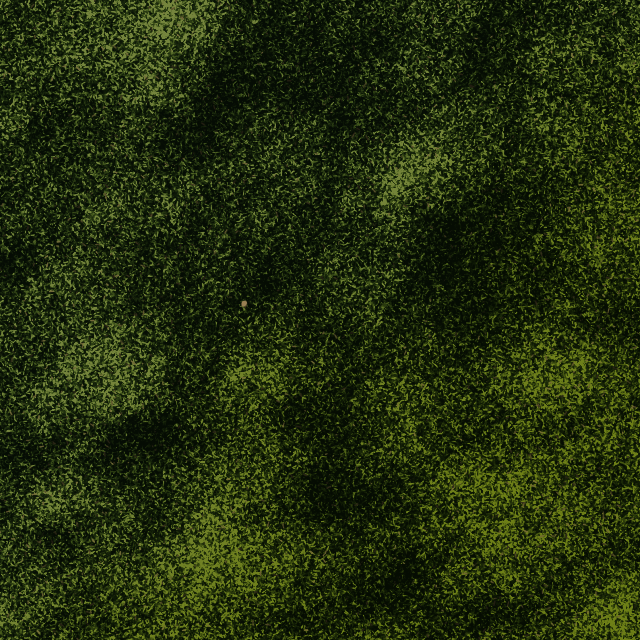
This texture is drawn by a WebGL 1 fragment shader. Its source:

```glsl
precision highp float;
// Draws a dark lawn seen from above: fine short blades, mottled shade and a warm lower right.
uniform vec2 u_resolution;

// Blades, in units of the canvas
const float CELLS = 168.0;
const int LAYERS = 5;
const float BLADE_RADIUS = 0.0011;
const float BLADE_SOFTNESS = 0.0012;
const float BLADE_MIN_HALF = 0.0004;
const float BLADE_MAX_HALF = 0.0032;
const float STRAW_CHANCE = 0.01;

// Tone: spread of the blades, of the fine speckle and of the patches, and overall offset
const float GRAIN_GAIN = 1.35;
const float SPECKLE_GAIN = 1.5;
const float SPECKLE_SCALE = 310.0;
const float PATCH_GAIN = 4.4;
const float PATCH_SCALE = 6.5;
const float PATCH_SLANT = 0.6;
const vec2 PATCH_STRETCH = vec2(0.8, 1.2);
const float CORNER_GAIN = 0.8;
const float TONE_OFFSET = 0.05;

// Palette from deep shade to lit tips
const vec3 BLACK_GREEN = vec3(0.02, 0.045, 0.012);
const vec3 SHADE = vec3(0.055, 0.095, 0.022);
const vec3 DEEP = vec3(0.10, 0.15, 0.04);
const vec3 MID = vec3(0.17, 0.23, 0.06);
const vec3 LIGHT = vec3(0.27, 0.34, 0.095);
const vec3 PALE_TIP = vec3(0.46, 0.52, 0.24);
const vec3 VIVID_TIP = vec3(0.43, 0.50, 0.09);
const vec3 STRAW = vec3(0.46, 0.38, 0.23);
const vec3 COOL_TINT = vec3(0.97, 1.0, 1.2);
const vec3 WARM_TINT = vec3(1.05, 1.03, 0.65);

// One dry fleck lying on the grass
const vec2 FLECK_POS = vec2(0.382, 0.525);
const float FLECK_RADIUS = 0.006;
const vec3 FLECK_COLOR = vec3(0.60, 0.50, 0.33);

float hash(vec2 p) {
  return fract(sin(dot(p, vec2(12.9898, 78.233))) * 43758.5453);
}

float noise(vec2 p) {
  vec2 i = floor(p);
  vec2 f = fract(p);
  f = f * f * (3.0 - 2.0 * f);
  return mix(mix(hash(i), hash(i + vec2(1.0, 0.0)), f.x),
             mix(hash(i + vec2(0.0, 1.0)), hash(i + vec2(1.0, 1.0)), f.x), f.y);
}

float fbm(vec2 p) {
  float sum = 0.0;
  float total = 0.0;
  float weight = 0.5;
  for (int i = 0; i < 4; i++) {
    sum += weight * noise(p);
    total += weight;
    p = mat2(1.6, 1.2, -1.2, 1.6) * p + 7.3;
    weight *= 0.65;
  }
  return sum / total;
}

float segmentDistance(vec2 p, vec2 dir, float halfLength) {
  return length(p - dir * clamp(dot(p, dir), -halfLength, halfLength));
}

// Overlapping blades: x is the tone (zero mean), y the share of straw
vec2 blades(vec2 uv) {
  vec2 result = vec2(-1.0, 0.0);
  for (int layer = 0; layer < LAYERS; layer++) {
    float seed = float(layer) * 17.31;
    vec2 grid = uv * CELLS + seed;
    vec2 home = floor(grid);
    for (int y = -1; y <= 1; y++) {
      for (int x = -1; x <= 1; x++) {
        vec2 cell = home + vec2(float(x), float(y));
        vec2 key = cell + seed;
        vec2 jitter = vec2(hash(key), hash(key + 31.7));
        vec2 offset = (grid - cell - jitter) / CELLS;
        float angle = 6.2832 * hash(key + 57.1);
        float halfLength = mix(BLADE_MIN_HALF, BLADE_MAX_HALF, hash(key + 83.9));
        float d = segmentDistance(offset, vec2(cos(angle), sin(angle)), halfLength);
        float cover = 1.0 - smoothstep(BLADE_RADIUS - BLADE_SOFTNESS,
                                       BLADE_RADIUS + BLADE_SOFTNESS, d);
        float tone = 3.46 * (hash(key + 111.3) - 0.5);
        float straw = step(hash(key + 143.7), STRAW_CHANCE);
        result = mix(result, vec2(tone, straw), cover);
      }
    }
  }
  return result;
}

// Ramp placed so that an even spread of t gives each colour its share
vec3 grassColor(float t, float warmth) {
  vec3 color = mix(BLACK_GREEN, SHADE, smoothstep(0.0, 0.18, t));
  color = mix(color, DEEP, smoothstep(0.18, 0.43, t));
  color = mix(color, MID, smoothstep(0.43, 0.67, t));
  color = mix(color, LIGHT, smoothstep(0.67, 0.85, t));
  color *= mix(COOL_TINT, WARM_TINT, warmth);
  return mix(color, mix(PALE_TIP, VIVID_TIP, warmth), smoothstep(0.84, 0.98, t));
}

void main() {
  vec2 uv = gl_FragCoord.xy / u_resolution;
  vec2 grass = blades(uv);

  // Slanted mottled shade, lighter towards the upper left and lower right corners
  float diagonal = uv.x - uv.y;
  float c = cos(PATCH_SLANT);
  float s = sin(PATCH_SLANT);
  vec2 slanted = vec2(c * uv.x + s * uv.y, c * uv.y - s * uv.x) * PATCH_STRETCH;
  float shade = PATCH_GAIN * (fbm(slanted * PATCH_SCALE + 3.1) - 0.5)
              + CORNER_GAIN * (diagonal * diagonal - 0.17);
  float speckle = SPECKLE_GAIN * (noise(uv * SPECKLE_SCALE + 5.7) - 0.5);
  float z = GRAIN_GAIN * grass.x + speckle + shade + TONE_OFFSET;
  float t = 1.0 / (1.0 + exp(-1.7 * z));

  float warmth = smoothstep(-0.45, 0.65, diagonal + 0.35 * (noise(uv * 5.0 + 11.0) - 0.5));
  vec3 color = grassColor(t, warmth);
  color = mix(color, STRAW * (0.35 + 0.65 * t), 0.8 * grass.y);

  float fleck = length((uv - FLECK_POS) * vec2(1.0, 1.2)) + 0.004 * (noise(uv * 250.0) - 0.5);
  color = mix(color, FLECK_COLOR, 1.0 - smoothstep(FLECK_RADIUS * 0.6, FLECK_RADIUS * 1.2, fleck));
  gl_FragColor = vec4(color, 1.0);
}
```
